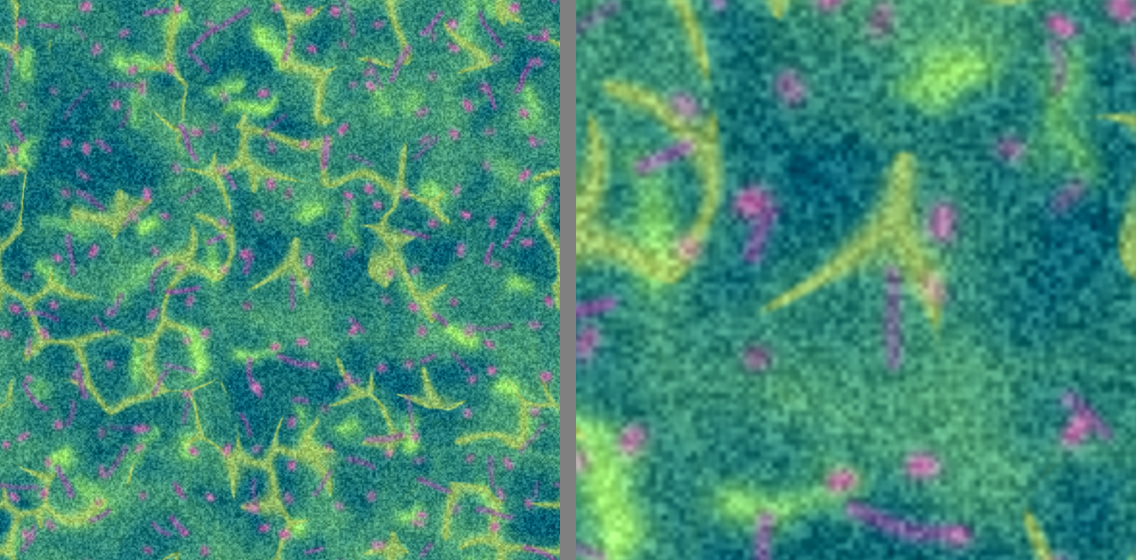
Left: the whole. Right: its middle third, enlarged.
Reproduce this texture procedurally as a Shadertoy shader.

```glsl
// Stained tissue: a hazy teal ground, a broken web of yellow filaments,
// lime flecks, and magenta dots and strokes under a fine film grain.
// Wrapped value noise, a rounded Voronoi web and scattered soft capsules.

const float PI = 3.14159;

const vec3 TEAL    = vec3(0.03, 0.40, 0.46);
const vec3 GREEN   = vec3(0.42, 0.73, 0.47);
const vec3 YELLOW  = vec3(0.67, 0.79, 0.39);
const vec3 LIME    = vec3(0.61, 0.92, 0.43);
const vec3 PURPLE  = vec3(0.58, 0.37, 0.65);
const vec3 MAGENTA = vec3(0.80, 0.43, 0.69);

// Integer hash of a cell that repeats every "period" cells.
vec3 hash3(vec2 cell, float period, int seed) {
    uvec3 v = uvec3(uvec2(mod(cell + 0.5, period)), uint(seed));
    v = v * 1664525u + 1013904223u;
    v.x += v.y * v.z;
    v.y += v.z * v.x;
    v.z += v.x * v.y;
    v ^= v >> 16u;
    v.x += v.y * v.z;
    v.y += v.z * v.x;
    v.z += v.x * v.y;
    return vec3(v & 0xffffu) / 65535.0;
}

float noise(vec2 p, float period, int seed) {
    vec2 cell = floor(p * period);
    vec2 f = fract(p * period);
    f = f * f * (3.0 - 2.0 * f);
    float a = hash3(cell, period, seed).x;
    float b = hash3(cell + vec2(1, 0), period, seed).x;
    float c = hash3(cell + vec2(0, 1), period, seed).x;
    float d = hash3(cell + vec2(1, 1), period, seed).x;
    return mix(mix(a, b, f.x), mix(c, d, f.x), f.y);
}

float fbm(vec2 p, float period, int seed) {
    float sum = 0.0, weight = 0.53;
    for (int i = 0; i < 4; i++) {
        sum += weight * noise(p, period, seed + i);
        period *= 2.0;
        weight *= 0.5;
    }
    return sum;
}

vec2 warp(vec2 p, float period, float amount, int seed) {
    vec2 shift = vec2(noise(p, period, seed), noise(p, period, seed + 1));
    return p + amount * (shift - 0.5);
}

// Zero on Voronoi edges; the third neighbour widens the junctions.
float webDistance(vec2 p, float period, int seed) {
    vec2 base = floor(p * period);
    vec3 nearest = vec3(9.0);
    for (int y = -2; y <= 2; y++)
    for (int x = -2; x <= 2; x++) {
        vec2 cell = base + vec2(x, y);
        vec2 site = cell + 0.1 + 0.8 * hash3(cell, period, seed).xy;
        float d = length(p * period - site);
        if (d < nearest.x) nearest = vec3(d, nearest.xy);
        else if (d < nearest.y) nearest = vec3(nearest.x, d, nearest.y);
        else nearest.z = min(nearest.z, d);
    }
    float a = nearest.y - nearest.x;
    float b = nearest.z - nearest.x;
    return a * b / (a + b + 0.0001);
}

// Soft bent capsules, at most one per cell, turned every way.
float marks(vec2 p, float period, float chance, vec2 lengths, float width, int seed) {
    vec2 base = floor(p * period);
    float cover = 0.0;
    for (int y = -1; y <= 1; y++)
    for (int x = -1; x <= 1; x++) {
        vec2 cell = base + vec2(x, y);
        vec3 place = hash3(cell, period, seed);
        vec3 form = hash3(cell, period, seed + 1);
        vec2 q = p - (cell + 0.1 + 0.8 * place.xy) / period;
        float c = cos(PI * form.x), s = sin(PI * form.x);
        q = vec2(c * q.x + s * q.y, c * q.y - s * q.x);
        q.y += 10.0 * (form.z - 0.5) * q.x * q.x;
        float halfLength = mix(lengths.x, lengths.y, form.y);
        q.x -= clamp(q.x, -halfLength, halfLength);
        float strength = step(place.z, chance) * mix(0.45, 1.0, fract(form.z * 7.0));
        cover = max(cover, strength * exp(-dot(q, q) / (width * width)));
    }
    return cover;
}

void mainImage(out vec4 fragColor, in vec2 fragCoord) {
    vec2 uv = fragCoord / iResolution.xy;
    vec2 bent = warp(warp(uv, 9.0, 0.075, 10), 22.0, 0.016, 12);
    vec2 rough = warp(uv, 40.0, 0.016, 14);

    // Short pieces of web, thick at the junctions, and their glow
    float web = webDistance(bent, 10.0, 20);
    float presence = smoothstep(0.46, 0.76, noise(uv, 13.0, 22));
    float filament = smoothstep(0.0, 0.3, presence) * smoothstep(0.05 + 0.14 * presence, 0.01, web);
    float glow = smoothstep(0.45, 0.0, web) * (0.6 + 0.4 * presence);

    // Cloudy ground with faint fibres
    float fibre = 1.0 - abs(2.0 * noise(bent, 18.0, 30) - 1.0);
    float cloud = fbm(bent, 9.0, 32) - 0.5;
    float haze = 0.10 + 1.35 * cloud + 0.36 * glow + 0.16 * fibre * fibre;
    vec3 color = mix(TEAL, GREEN, clamp(haze, -0.05, 1.1));

    // Flecks, filaments, strokes and dots
    float fleck = marks(rough, 7.0, 0.85, vec2(0.006, 0.040), 0.0165, 40);
    fleck *= 0.6 + 0.6 * noise(uv, 34.0, 42);
    color = mix(color, LIME, min(fleck, 0.95));
    color = mix(color, YELLOW, 0.82 * filament);
    vec2 wavy = warp(uv, 30.0, 0.010, 16);
    color = mix(color, PURPLE, 0.85 * marks(wavy, 10.0, 0.85, vec2(0.010, 0.034), 0.0056, 50));
    color = mix(color, MAGENTA, 0.9 * marks(wavy, 14.0, 0.88, vec2(0.0, 0.004), 0.0082, 60));

    // Film grain
    float grain = noise(uv, 290.0, 70) + 0.7 * noise(uv, 190.0, 71) - 0.85;
    color += 0.22 * grain * vec3(0.9, 1.0, 0.85);
    fragColor = vec4(clamp(color, 0.0, 1.0), 1.0);
}
```
